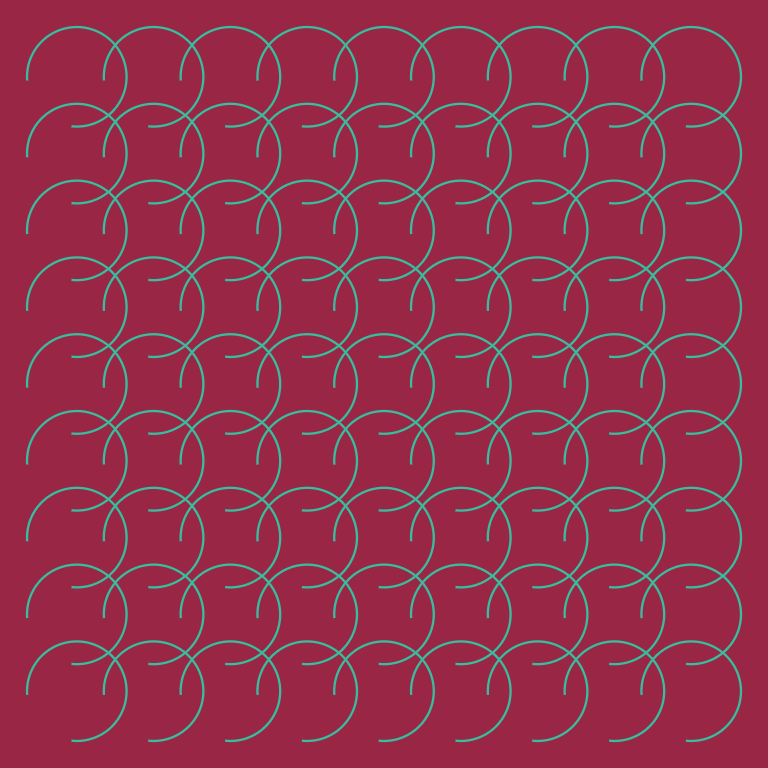
Write a Shadertoy shader that draws this pattern.

```glsl
// Nine by nine grid of thin, overlapping open rings in teal on crimson.

const vec3 CRIMSON = vec3(0.597, 0.149, 0.267);
const vec3 TEAL = vec3(0.220, 0.740, 0.620);

const float RINGS = 9.0;        // rings across and down
const float SPACING = 0.1;      // distance between ring centres
const float RADIUS = 0.0648;
const float LINE_WIDTH = 0.003;
const float GAP_ANGLE = 3.911;  // direction of the middle of the opening
const float GAP_HALF = 0.695;   // half the angle of the opening

vec2 rotate(vec2 p, float angle) {
    float c = cos(angle), s = sin(angle);
    return vec2(c * p.x + s * p.y, c * p.y - s * p.x);
}

// Signed distance to a stroked ring with a square-cut opening.
float openRing(vec2 p, float radius, float width, float gapAngle, float gapHalf) {
    vec2 q = rotate(p, gapAngle);
    q.y = abs(q.y);
    float stroke = abs(length(q) - radius) - 0.5 * width;
    float opening = dot(q, vec2(sin(gapHalf), -cos(gapHalf)));
    return max(stroke, opening);
}

// Nearest ring, testing the neighbours that may overlap this cell.
float ringGrid(vec2 p, float spacing, float count) {
    vec2 cell = floor(p / spacing + 0.5);
    float nearest = 1.0;
    for (int y = -1; y <= 1; y++) {
        for (int x = -1; x <= 1; x++) {
            vec2 id = clamp(cell + vec2(x, y), vec2(1.0), vec2(count));
            float ring = openRing(p - id * spacing, RADIUS, LINE_WIDTH, GAP_ANGLE, GAP_HALF);
            nearest = min(nearest, ring);
        }
    }
    return nearest;
}

// Antialiased fill of a signed distance.
float coverage(float dist, float pixel) {
    return clamp(0.5 - dist / pixel, 0.0, 1.0);
}

void mainImage(out vec4 fragColor, in vec2 fragCoord) {
    vec2 uv = fragCoord / iResolution.xy;
    float line = coverage(ringGrid(uv, SPACING, RINGS), 1.0 / iResolution.y);
    fragColor = vec4(mix(CRIMSON, TEAL, line), 1.0);
}
```
